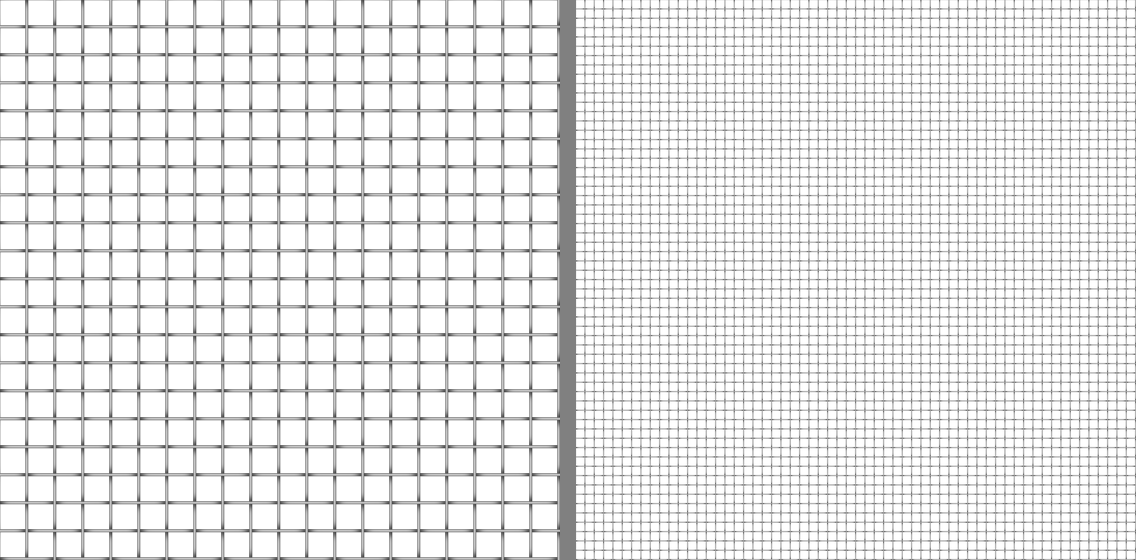
Left: one tile. Right: repeated 3 by 3.
Reproduce this pattern procedurally as a Shadertoy shader.

```glsl
// Plain-woven wire mesh: round steel wires on white, passing over and under
// each other in a checkerboard. Each wire has a dark rim and a light core, and
// darkens where it dips below a crossing. Whole repeats make it tile.

#define REPEATS 20.0                // wires across and down (even, so the weave wraps)
#define WIRE_OFFSET vec2(0.953, 0.045) // wire position inside a cell
#define WIRE_RADIUS 0.055           // in cells
#define RIM_GRAY 0.20
#define CORE_GRAY 0.81
#define DIP_SHADOW 0.62             // darkening under a crossing
#define DIP_SHARPNESS 8.0           // higher keeps the shadow closer to the crossing
#define BACKGROUND 1.0
#define SAMPLES 4                   // antialiasing grid per side

const float PI = 3.14159265;

// Gray of a wire: across is the distance from its axis, height runs -1 to 1.
float wireGray(float across, float height) {
    float t = across / WIRE_RADIUS;
    float roundness = max(1.0 - t * t, 0.0);
    float dip = pow(clamp(0.5 - 0.5 * height, 0.0, 1.0), DIP_SHARPNESS);
    return mix(RIM_GRAY, CORE_GRAY, roundness) * (1.0 - DIP_SHADOW * dip);
}

float meshGray(vec2 uv) {
    vec2 cell = uv * REPEATS - WIRE_OFFSET;
    vec2 wire = floor(cell + 0.5);
    vec2 across = abs(cell - wire);

    // Neighbouring wires undulate in opposite phase
    float verticalHeight = -cos(PI * (cell.y + wire.x));
    float horizontalHeight = cos(PI * (cell.x + wire.y));

    bool onVertical = across.x < WIRE_RADIUS;
    bool onHorizontal = across.y < WIRE_RADIUS;

    // The higher wire hides the lower one at a crossing
    if (onVertical && (!onHorizontal || verticalHeight > horizontalHeight))
        return wireGray(across.x, verticalHeight);
    if (onHorizontal)
        return wireGray(across.y, horizontalHeight);
    return BACKGROUND;
}

void mainImage(out vec4 fragColor, in vec2 fragCoord) {
    // Average a grid of samples inside the pixel
    float gray = 0.0;
    for (int y = 0; y < SAMPLES; y++) {
        for (int x = 0; x < SAMPLES; x++) {
            vec2 jitter = (vec2(x, y) + 0.5) / float(SAMPLES) - 0.5;
            gray += meshGray((fragCoord + jitter) / iResolution.xy);
        }
    }
    fragColor = vec4(vec3(gray / float(SAMPLES * SAMPLES)), 1.0);
}
```
